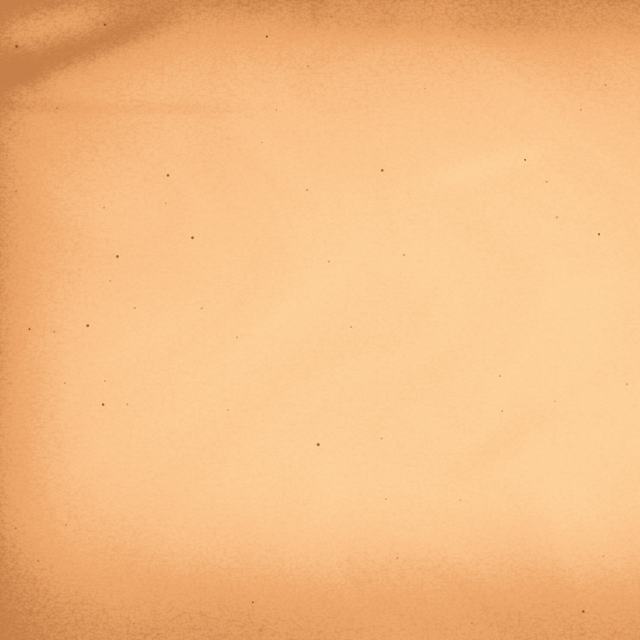
A three.js fragment shader for this texture:

```glsl
// Aged tan paper: warm shaded edges, soft folds, fine fibrous grain and sparse specks.
varying vec2 vUv;

const vec3 CREAM = vec3(0.995, 0.825, 0.612);
const vec3 PEACH = vec3(0.980, 0.760, 0.540);
const vec3 AMBER = vec3(0.930, 0.650, 0.410);
const vec3 BROWN = vec3(0.780, 0.500, 0.285);
const vec3 SPECK = vec3(0.500, 0.270, 0.120);

const vec2 GLOW_CENTRE = vec2(0.74, 0.42);
const float GLOW_FALLOFF = 0.30;
const float LEFT_SHADE = 0.72;
const float TOP_SHADE = 0.86;
const float BOTTOM_SHADE = 0.74;
const float CLOUD_AMOUNT = 0.055;
const float GRAIN_AMOUNT = 0.20;
const vec2 FINE_GRAIN = vec2(185.0, 235.0);
const vec2 COARSE_GRAIN = vec2(75.0, 120.0);

vec2 hash2(vec2 p) {
  vec3 q = fract(vec3(p.xyx) * vec3(0.1031, 0.1030, 0.0973));
  q += dot(q, q.yzx + 33.33);
  return fract((q.xx + q.yz) * q.zy);
}

// Distance to the nearest scattered point
float cellular(vec2 p) {
  vec2 cell = floor(p);
  float nearest = 2.0;
  for (int j = -1; j <= 1; j++) {
    for (int i = -1; i <= 1; i++) {
      vec2 id = cell + vec2(float(i), float(j));
      nearest = min(nearest, length(id + hash2(id) - p));
    }
  }
  return nearest;
}

// Layered, warped sines for broad uneven staining
float clouds(vec2 p) {
  float sum = 0.0;
  float weight = 1.0;
  p *= 6.0;
  for (int i = 0; i < 5; i++) {
    p += 0.6 * sin(p.yx * 1.3 + float(i) * 1.9);
    sum += weight * sin(p.x + 0.7) * sin(p.y * 1.2 + 2.1);
    p = mat2(0.8, 0.6, -0.6, 0.8) * p * 1.75;
    weight *= 0.66;
  }
  return sum;
}

// Soft stroke fading out towards both ends
float fold(vec2 p, vec2 a, vec2 b, float width) {
  vec2 axis = b - a;
  float along = dot(p - a, axis) / dot(axis, axis);
  float across = length(p - a - axis * clamp(along, 0.0, 1.0)) / width;
  float ends = smoothstep(-0.2, 0.3, along) * (1.0 - smoothstep(0.7, 1.2, along));
  return exp(-across * across) * ends;
}

float edgeShade(vec2 p) {
  float left = LEFT_SHADE * exp(-p.x / 0.095);
  float top = TOP_SHADE * exp(-(1.0 - p.y) / 0.125);
  float bottom = BOTTOM_SHADE * exp(-p.y * p.y / 0.021);
  return 1.0 - (1.0 - left) * (1.0 - top) * (1.0 - bottom);
}

float foldShade(vec2 p) {
  float shade = 0.34 * fold(p, vec2(-0.04, 0.86), vec2(0.27, 0.975), 0.026);
  shade -= 0.20 * fold(p, vec2(-0.02, 0.94), vec2(0.16, 0.985), 0.022);
  shade += 0.10 * fold(p, vec2(-0.10, 0.835), vec2(0.42, 0.828), 0.012);
  shade += 0.14 * fold(p, vec2(0.45, 0.965), vec2(1.05, 0.955), 0.025);
  shade -= 0.10 * fold(p, vec2(0.66, 0.71), vec2(0.86, 0.77), 0.018);
  shade += 0.07 * fold(p, vec2(0.70, 0.25), vec2(0.90, 0.38), 0.025);
  // Short upright crease at the top edge
  float crease = smoothstep(-0.002, 0.002, p.x - 0.486) * exp(-max(p.x - 0.486, 0.0) / 0.02);
  return shade + 0.10 * crease * smoothstep(0.94, 0.98, p.y);
}

// One optional dot per grid cell
float specks(vec2 p, float cells, float share, float radius) {
  vec2 id = floor(p * cells);
  vec2 pick = hash2(id + cells * 7.0);
  vec2 centre = (id + 0.2 + 0.6 * hash2(id + 51.0)) / cells;
  float size = radius * mix(0.6, 1.0, pick.y);
  float dot_ = 1.0 - smoothstep(size * 0.4, size * 1.4, length(p - centre));
  return dot_ * step(pick.x, share);
}

vec3 paperColour(float shade) {
  vec3 colour = mix(CREAM, PEACH, smoothstep(0.0, 0.42, shade));
  colour = mix(colour, AMBER, smoothstep(0.32, 0.82, shade));
  return mix(colour, BROWN, smoothstep(0.75, 1.30, shade));
}

void main() {
  vec2 p = vUv;
  float edge = edgeShade(p);

  // Broad light and folds
  float shade = 0.05 + GLOW_FALLOFF * length(p - GLOW_CENTRE) + edge;
  shade += CLOUD_AMOUNT * clouds(p) + foldShade(p);

  // Fibrous grain, stronger on the shaded borders
  float grain = 0.65 * (cellular(p * FINE_GRAIN) - 0.45);
  grain += 0.35 * (cellular(p * COARSE_GRAIN + 17.0) - 0.45);
  shade += GRAIN_AMOUNT * (1.0 + 0.8 * edge) * grain;

  vec3 colour = paperColour(shade);
  colour = mix(colour, SPECK, 0.75 * specks(p, 9.0, 0.13, 0.0026));
  colour = mix(colour, SPECK, 0.28 * specks(p + 0.31, 26.0, 0.08, 0.0022));
  gl_FragColor = vec4(colour, 1.0);
}
```
